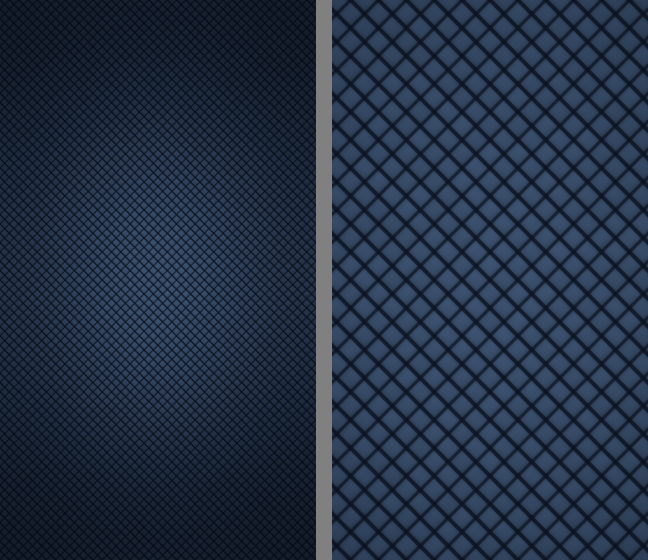
Left: the whole. Right: its middle third, enlarged.
Give the GLSL for this pattern, as a WebGL 2 fragment shader.

```glsl
#version 300 es
precision highp float;
// Diagonal woven mesh of small navy diamonds, lit by a soft central glow.

uniform vec2 u_resolution;
out vec4 fragColor;

const float TAU = 6.2831853;
const vec2 REPEATS = vec2(34.0, 60.0); // diamonds across and down

float hash(vec2 p) {
    return fract(sin(dot(p, vec2(127.1, 311.7))) * 43758.5453);
}

// Soft groove centred on every whole number: a dark core with faded sides.
float groove(float coord, float halfWidth, float blur) {
    float dist = 0.5 - abs(fract(coord) - 0.5);
    float core = 1.0 - smoothstep(halfWidth - blur, halfWidth + blur, dist);
    float sides = 1.0 - smoothstep(0.0, 0.28, dist);
    return 0.75 * core + 0.25 * sides;
}

void main() {
    vec2 uv = gl_FragCoord.xy / u_resolution;
    vec2 grid = uv * REPEATS;
    vec2 diag = vec2(grid.x + grid.y, grid.x - grid.y);
    float blur = 0.6 * length(REPEATS / u_resolution);

    // Diamond index, wrapped so that opposite edges agree
    vec2 cell = floor(diag);
    vec2 local = fract(diag) - 0.5;
    vec2 center = 0.5 * vec2(cell.x + cell.y + 1.0, cell.x - cell.y);
    float tone = hash(mod(center, REPEATS));
    float over = mod(cell.x + cell.y, 2.0);

    // Periodic glow: brightest in the middle, darkest in the corners
    vec2 wave = 0.5 - 0.5 * cos(TAU * uv);
    float glow = wave.y * (0.44 + 0.56 * wave.x) + 0.08 * wave.x * (1.0 - wave.y);
    vec3 thread = mix(vec3(0.070, 0.106, 0.162), vec3(0.218, 0.296, 0.405), glow);

    // Rounded strands, alternating in direction, with slight uneven tone
    float across = mix(local.x, local.y, over);
    float shade = 1.06 - 0.40 * across * across;
    shade += 0.10 * (local.x - local.y) + 0.05 * (tone - 0.5);
    vec3 color = thread * shade;

    // Dark grooves, the falling ones wider than the rising ones
    float falling = groove(diag.x, 0.10, blur);
    float rising = groove(diag.y, 0.08, blur);
    float gap = 1.0 - (1.0 - 0.84 * falling) * (1.0 - 0.74 * rising);
    vec3 gapColor = mix(vec3(0.022, 0.042, 0.080), vec3(0.045, 0.075, 0.130), glow);
    color = mix(color, gapColor, gap);

    fragColor = vec4(color, 1.0);
}
```
